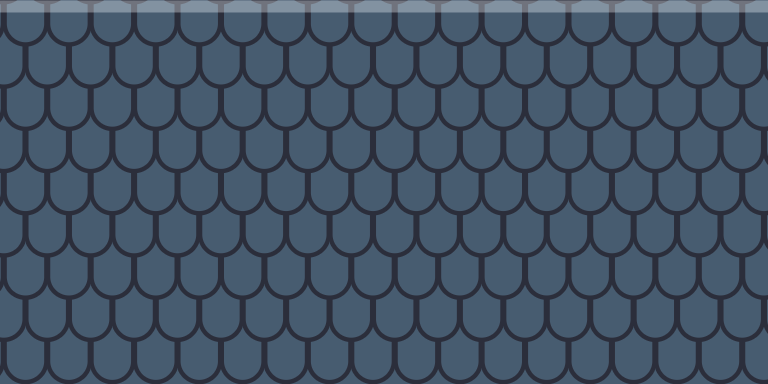
This pattern is drawn by a Shadertoy shader. Its source:

```glsl
// Round-ended roof tiles in staggered courses under a pale translucent ridge strip.
// Each tile is a U-shaped distance field; courses are painted from low to high,
// so that every course overlaps the one below. Lengths are in canvas heights.

const vec3 SLATE = vec3(0.28, 0.36, 0.44);
const vec3 OUTLINE = vec3(0.17, 0.18, 0.23);
const vec3 RIDGE_LIGHT = vec3(0.96, 0.98, 1.0);

const vec2 PITCH = vec2(0.11312, 0.1099);  // tile spacing across, course spacing up
const vec2 FIRST_TIP = vec2(0.0664, 0.005); // lowest point of the first tile
const float TILE_RADIUS = 0.0544;
const float LINE_WIDTH = 0.0115;
const float RIDGE_HEIGHT = 0.0325;

// Antialiased coverage of the region where a distance is negative.
float coverage(float dist, float pixel) {
    return clamp(0.5 - dist / pixel, 0.0, 1.0);
}

// Distance to a tile with straight sides and a half-round lower end.
float tileDistance(vec2 p, float radius) {
    return length(vec2(p.x, min(p.y, 0.0))) - radius;
}

// Position relative to the arc centre of the nearest tile in a course.
vec2 tileSpace(vec2 p, float course) {
    float stagger = 0.5 * PITCH.x * mod(course, 2.0);
    float x = p.x - FIRST_TIP.x - stagger;
    x -= PITCH.x * round(x / PITCH.x);
    float y = p.y - FIRST_TIP.y - course * PITCH.y - TILE_RADIUS;
    return vec2(x, y);
}

// Paint one course over the colour beneath it.
vec3 paintCourse(vec3 below, vec2 p, float course, float pixel) {
    float dist = tileDistance(tileSpace(p, course), TILE_RADIUS);
    float halfLine = 0.5 * LINE_WIDTH;
    vec3 tile = mix(OUTLINE, SLATE, coverage(dist + halfLine, pixel));
    return mix(below, tile, coverage(dist - halfLine, pixel));
}

// Lay the pale strip along the top, with a thin dim upper edge.
vec3 paintRidge(vec3 roof, float y, float pixel) {
    float strip = coverage(1.0 - RIDGE_HEIGHT - y, pixel);
    float rim = coverage(0.9975 - y, pixel);
    return mix(roof, RIDGE_LIGHT, 0.34 * strip * (1.0 - 0.45 * rim));
}

void mainImage(out vec4 fragColor, in vec2 fragCoord) {
    float pixel = 1.0 / iResolution.y;
    vec2 p = fragCoord * pixel;

    // Only the courses around this point can cover it.
    float course = floor((p.y - FIRST_TIP.y) / PITCH.y);
    vec3 color = SLATE;
    for (float offset = -1.0; offset <= 1.0; offset++) {
        color = paintCourse(color, p, course + offset, pixel);
    }

    fragColor = vec4(paintRidge(color, p.y, pixel), 1.0);
}
```
